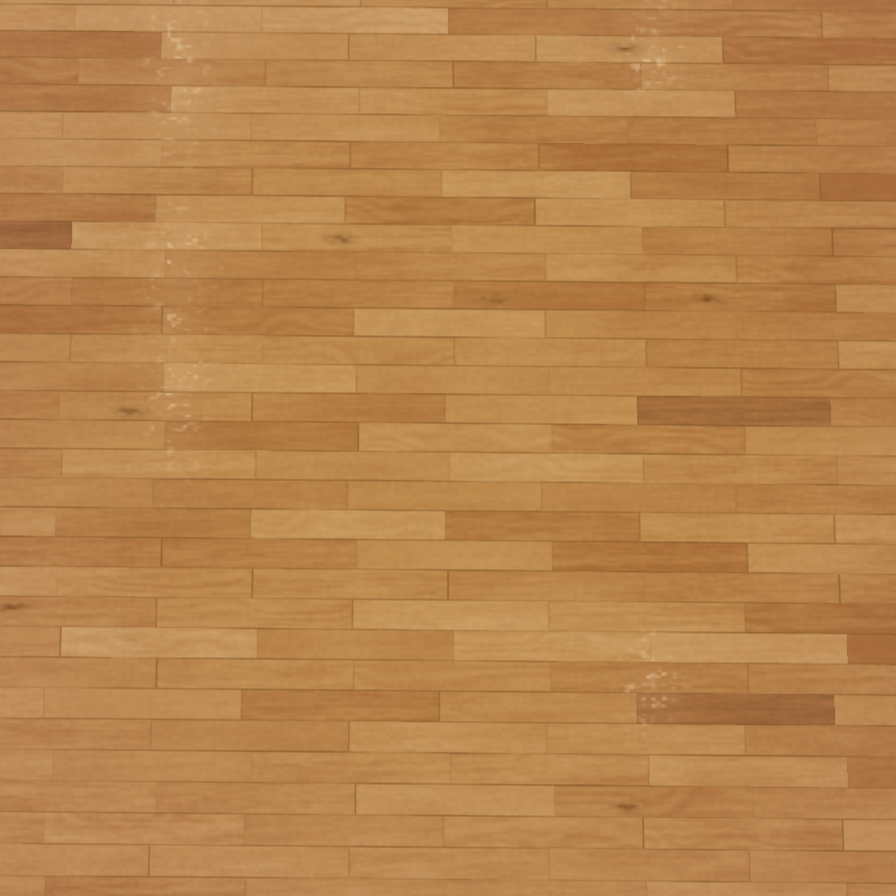
Reproduce this texture procedurally as a WebGL 2 fragment shader.

```glsl
#version 300 es
precision highp float;
// Strip wood floor: about 31 rows of honey oak boards, 4.6 boards across,
// joints staggered by half a board, rows widening slightly toward the bottom.
// Each board gets hashed tone, grain, seams and knots; worn varnish glints on top.

#define ROW_DENSITY 33.79    // rows per canvas height at the top edge
#define ROW_SPREAD 2.98      // loss of rows toward the bottom
#define ROW_PHASE 0.71
#define TILT 0.009           // drop of the rows from left to right
#define BOARD_LENGTH 0.208   // at the top edge
#define LENGTH_GROWTH 0.016
#define SEAM_WIDTH 0.0017
#define GRAIN 0.40
#define TONE_SPREAD 0.72
#define DARK_CHANCE 0.012
#define KNOT_CHANCE 0.06
#define GLARE 0.30

uniform vec2 u_resolution;
out vec4 fragColor;

const vec3 RUSSET = vec3(0.655, 0.425, 0.215);
const vec3 HONEY = vec3(0.742, 0.540, 0.303);
const vec3 PALE = vec3(0.795, 0.620, 0.395);
const vec3 DARK_BOARD = vec3(0.60, 0.385, 0.205);
const vec3 SEAM = vec3(0.52, 0.345, 0.16);
const vec3 KNOT = vec3(0.42, 0.25, 0.10);
const vec3 VARNISH = vec3(1.0, 0.91, 0.77);

float hash(vec2 p) {
    return fract(sin(dot(p, vec2(12.9898, 78.233))) * 43758.5453);
}

float noise(vec2 p) {
    vec2 i = floor(p), f = fract(p);
    f = f * f * (3.0 - 2.0 * f);
    return mix(mix(hash(i), hash(i + vec2(1, 0)), f.x),
               mix(hash(i + vec2(0, 1)), hash(i + vec2(1, 1)), f.x), f.y);
}

// Soft line at the given distance, all in canvas units
float line(float dist, float width, float pixel) {
    float soft = max(pixel, width) * 1.25;
    return (1.0 - smoothstep(0.0, soft, dist)) * min(1.0, width / pixel + 0.2);
}

// Patches of reflected light broken into small scratches
float glare(vec2 uv) {
    const vec3 patches[5] = vec3[5](          // centre and height
        vec3(0.195, 0.56, 0.09), vec3(0.20, 0.92, 0.10), vec3(0.20, 0.70, 0.06),
        vec3(0.728, 0.94, 0.06), vec3(0.725, 0.23, 0.055));
    float glow = 0.0;
    for (int i = 0; i < 5; i++) {
        vec2 d = (uv - patches[i].xy) / vec2(0.035, patches[i].z);
        glow += exp(-dot(d, d));
    }
    float scratches = noise(uv * vec2(170, 250)) * noise(uv * vec2(100, 150) + 31.0);
    return glow * (0.24 + 1.3 * smoothstep(0.28, 0.8, scratches));
}

void main() {
    vec2 uv = gl_FragCoord.xy / u_resolution;
    float pixel = 1.0 / min(u_resolution.x, u_resolution.y);

    // Rows, counted from the top
    float depth = 1.0 - uv.y - TILT * (uv.x - 0.5);
    float rows = ROW_DENSITY * depth - ROW_SPREAD * depth * depth + ROW_PHASE;
    float rowHeight = 1.0 / (ROW_DENSITY - 2.0 * ROW_SPREAD * depth);
    float row = floor(rows), v = rows - row;

    // Boards along the row, every other row shifted by half
    float boardLength = BOARD_LENGTH + LENGTH_GROWTH * depth;
    float shift = 0.5 * mod(row + 1.0, 2.0) + 0.09 * (hash(vec2(row, 7)) - 0.5);
    float along = (uv.x - 0.5) / boardLength - shift;
    float board = floor(along), u = along - board;
    vec2 id = vec2(board, row);
    float seed = 50.0 * hash(id + 3.7);

    // Grain: long fibres and short pores, with growth rings on some boards
    float fibre = noise(vec2(u * 2.5 + seed, v * 6.0 + seed + u)) - 0.5;
    fibre += 0.8 * (noise(vec2(u * 14.0 + seed, v * 11.0 + seed)) - 0.5);
    float bend = noise(vec2(u * 4.0 + seed, v * 1.3 + seed));
    float rings = sin(v * 12.0 + bend * 14.0 + seed);
    float figure = smoothstep(0.45, 1.0, hash(id + 11.3));
    float grain = fibre * (0.5 + 0.8 * hash(id + 13.9)) + 0.4 * figure * rings;

    // Board tone, drifting redder to the right edge
    float tone = (hash(id) + hash(id + 5.1) - 1.0) * TONE_SPREAD;
    tone += 0.45 * (noise(vec2(u * 3.0, v) + seed) - 0.5) + GRAIN * grain;
    tone -= 0.32 * smoothstep(0.55, 1.0, uv.x) + 0.02;
    vec3 color = mix(HONEY, PALE, clamp(tone, 0.0, 1.0));
    color = mix(color, RUSSET, clamp(-tone, 0.0, 1.0));
    float dark = step(1.0 - DARK_CHANCE, hash(id + 19.7));
    color = mix(color, DARK_BOARD * (1.0 + 0.12 * grain), 0.8 * dark);
    float fromCentre = length(uv - vec2(0.55, 0.52));
    color += vec3(-0.005, -0.006, 0.03) * smoothstep(0.2, 0.7, fromCentre);

    // Knots: stretched dark spots with a ragged rim and a fading tail
    float hasKnot = step(1.0 - KNOT_CHANCE, hash(id + 23.1));
    vec2 knotAt = vec2(0.2 + 0.6 * hash(id + 29.0), 0.3 + 0.4 * hash(id + 37.0));
    vec2 k = (vec2(u, v) - knotAt) / vec2(0.11, 0.24);
    k.y += 0.5 * k.x * (hash(id + 43.0) - 0.5);
    float knot = exp(-2.2 * dot(k, k)) * (0.15 + 0.85 * noise(vec2(u * 30.0, v * 9.0) + seed));
    color = mix(color, KNOT, 0.75 * hasKnot * knot);

    // Seams: faint, broken hairlines between rows and at board ends
    float rowSeam = line(min(v, 1.0 - v) * rowHeight, SEAM_WIDTH, pixel);
    float endSeam = line(min(u, 1.0 - u) * boardLength, SEAM_WIDTH, pixel);
    float rowWear = 0.1 + 0.55 * noise(vec2(uv.x * 14.0, floor(rows + 0.5) * 3.0));
    float endWear = 0.08 + 0.6 * pow(hash(vec2(floor(along + 0.5), row) + 41.0), 2.0);
    color = mix(color, SEAM, max(rowSeam * rowWear, endSeam * endWear));

    // Fine surface mottling and varnish glints
    color *= 1.0 + 0.04 * (noise(uv * 210.0) - 0.5);
    color = mix(color, VARNISH, min(0.8, GLARE * glare(uv)));
    fragColor = vec4(color, 1.0);
}
```
